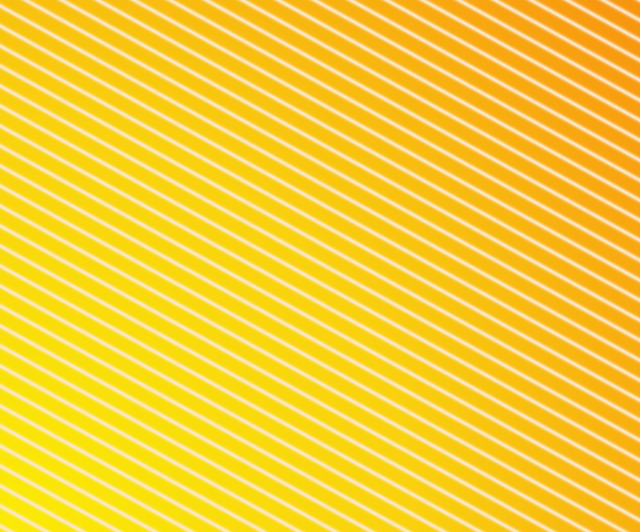
Give the GLSL for this pattern, as a WebGL 1 fragment shader.

```glsl
precision highp float;
// Thin soft cream stripes falling to the right over a yellow-to-orange glow.
// The glow is a three-stop radial gradient centred on the lower left corner;
// the stripes are a Gaussian profile repeated with fract along one axis.

uniform vec2 u_resolution;

// Lengths are in canvas heights, stripe values in stripe periods.
const float STRIPES_DOWN  = 26.6;   // periods along a vertical edge
const float STRIPE_SLOPE  = 0.554;  // drop per unit of travel to the right
const float STRIPE_PHASE  = 0.29;   // first stripe below the top left corner
const float STRIPE_SPREAD = 0.128;  // Gaussian radius of the stripe profile
const float GOLD_RADIUS   = 0.78;
const float ORANGE_RADIUS = 1.56;

const vec3 YELLOW = vec3(0.98, 0.92, 0.02);
const vec3 GOLD   = vec3(0.975, 0.82, 0.05);
const vec3 ORANGE = vec3(0.97, 0.58, 0.06);
const vec3 CREAM  = vec3(0.99, 0.91, 0.80);

vec3 cornerGlow(vec2 p) {
  float r = length(p);
  vec3 inner = mix(YELLOW, GOLD, clamp(r / GOLD_RADIUS, 0.0, 1.0));
  float outer = (r - GOLD_RADIUS) / (ORANGE_RADIUS - GOLD_RADIUS);
  return mix(inner, ORANGE, clamp(outer, 0.0, 1.0));
}

float stripeCoverage(vec2 p) {
  float t = (1.0 - p.y - STRIPE_SLOPE * p.x) * STRIPES_DOWN - STRIPE_PHASE;
  float d = abs(fract(t + 0.5) - 0.5);

  // Widen and fade stripes that get thinner than a pixel.
  float pixel = STRIPES_DOWN * length(vec2(1.0, STRIPE_SLOPE)) / u_resolution.y;
  float spread = max(STRIPE_SPREAD, 0.6 * pixel);
  float q = d / spread;
  return exp(-q * q) * STRIPE_SPREAD / spread;
}

void main() {
  vec2 p = gl_FragCoord.xy / u_resolution.y;
  vec3 color = mix(cornerGlow(p), CREAM, stripeCoverage(p));
  gl_FragColor = vec4(color, 1.0);
}
```
